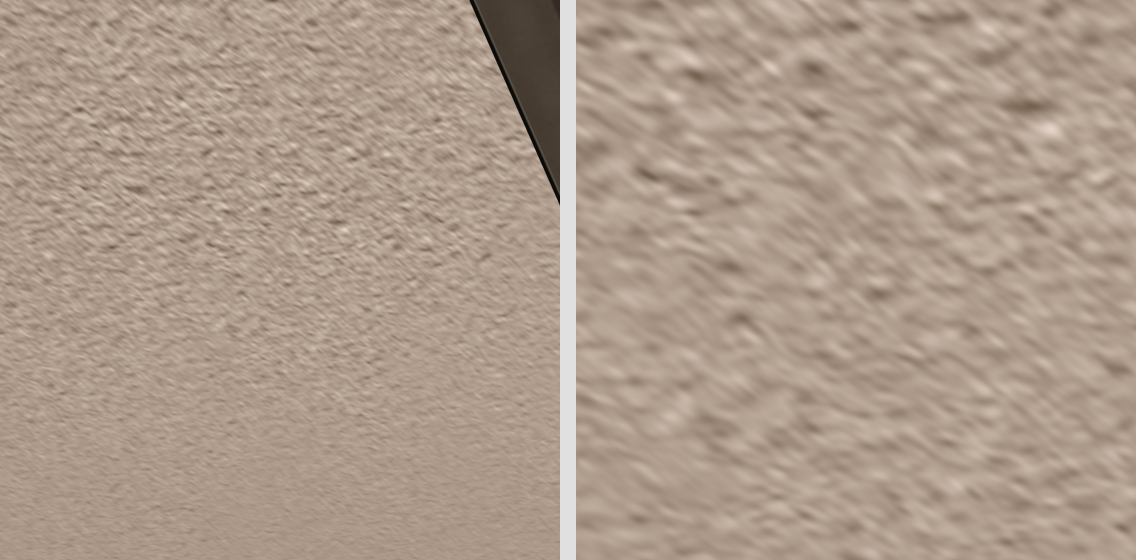
Left, the full canvas; right, a detail of the centre.
Give the GLSL for this texture, as a Shadertoy shader.

```glsl
const vec3 PLASTER = vec3(0.684, 0.611, 0.552);
const vec3 TONE_TINT = vec3(0.97, 1.0, 1.04);
const vec3 FRAME_BROWN = vec3(0.27, 0.23, 0.19);
const vec3 FRAME_RIM = vec3(0.37, 0.34, 0.29);
const vec3 GAP_BLACK = vec3(0.05, 0.045, 0.035);

vec3 hash3(vec2 cell) {
    vec3 h = fract(cell.xyx * vec3(0.1031, 0.1030, 0.0973));
    h += dot(h, h.yxz + 33.33);
    return fract((h.xxy + h.yzz) * h.zyx);
}

vec2 rotate(vec2 p, float angle) {
    float c = cos(angle), s = sin(angle);
    return vec2(c * p.x + s * p.y, c * p.y - s * p.x);
}

// Cellular noise: one soft raised or sunken grain per cell
float grains(vec2 p) {
    vec2 cell = floor(p);
    float sum = 0.0;
    for (int y = -1; y <= 1; y++) {
        for (int x = -1; x <= 1; x++) {
            vec2 id = cell + vec2(x, y);
            vec3 h = hash3(id + 400.0);
            vec2 d = p - id - h.xy;
            float w = max(0.0, 1.0 - dot(d, d));
            sum += (h.z * 2.0 - 1.0) * w * w * w;
        }
    }
    return sum;
}

// Side-lit relief of grains stretched along a slanted axis
float relief(vec2 p, float angle, vec2 frequency, vec2 lightStep) {
    vec2 q = rotate(p, angle) * frequency;
    return grains(q - lightStep) - grains(q + lightStep);
}

// Fine brush marks that run down to the right
float streaks(vec2 p, float angle, vec2 frequency) {
    return grains(rotate(p, angle) * frequency);
}

// Layered sines that bend the grain rows
vec2 bend(vec2 p, float amount) {
    vec2 wave = sin(p.yx * vec2(31.0, 27.0) + 2.0 * sin(p * 19.0));
    return p + amount * (wave + 0.5 * sin(p.yx * 73.0 + p * 41.0));
}

// The wall recedes toward the bottom, so grains shrink there
vec2 recede(vec2 uv, float depth) {
    float k = 1.0 + depth;
    return vec2((uv.x - 0.5) * k, -k * k) / (uv.y + depth);
}

vec3 plaster(vec2 uv) {
    vec2 wall = bend(recede(uv, 1.6), 0.004);
    float coarse = relief(wall, -0.12, vec2(41.0, 58.0), vec2(0.10, -0.24));
    float medium = relief(wall + 3.7, -0.42, vec2(70.0, 104.0), vec2(0.10, -0.26));
    vec2 brushed = bend(uv, 0.0015);
    float marks = streaks(brushed, -0.70, vec2(50.0, 185.0))
                + 0.7 * streaks(brushed + 5.3, -0.58, vec2(72.0, 250.0));
    float patches = grains(uv * 7.0 + 11.0);

    float tone = 0.066 * coarse + 0.062 * medium + 0.060 * marks;
    tone -= 0.05 * pow(max(0.0, -coarse - 0.3 * medium), 2.0);
    float roughness = mix(0.32, 1.10, smoothstep(0.0, 0.72, uv.y));
    roughness *= 1.0 + 0.25 * patches - 0.15 * smoothstep(0.45, 0.9, uv.x);
    tone *= roughness;

    // Broad light: dimmer at the upper left and along the bottom
    tone += 0.008 * patches * uv.y;
    tone += 0.020 * (uv.x - 0.5) * uv.y;
    tone -= 0.018 * (1.0 - smoothstep(0.0, 0.35, uv.y));
    return PLASTER + tone * TONE_TINT;
}

vec3 frame(vec2 uv, float depth, float blur) {
    float mottling = grains(uv * 24.0) * 0.008 + grains(uv * 130.0) * 0.006;
    vec3 col = FRAME_BROWN + mottling;
    col += 0.02 * smoothstep(0.02, 0.06, depth) * (1.0 - smoothstep(0.07, 0.12, depth));
    col *= 1.0 - 0.25 * smoothstep(0.132 - blur, 0.136 + blur, depth);
    col = mix(FRAME_RIM, col, smoothstep(0.009 - blur, 0.011 + blur, depth));
    return mix(GAP_BLACK, col, smoothstep(0.006 - blur, 0.008 + blur, depth));
}

void mainImage(out vec4 fragColor, in vec2 fragCoord) {
    vec2 uv = fragCoord / iResolution.xy;
    float blur = 0.7 / iResolution.y;

    // Signed distance past the slanted frame edge
    vec2 edgeStart = vec2(0.838, 1.0);
    vec2 edgeNormal = normalize(vec2(0.365, 0.161));
    float depth = dot(uv - edgeStart, edgeNormal);

    vec3 col = mix(plaster(uv), frame(uv, depth, blur),
                   smoothstep(-blur, blur, depth));
    fragColor = vec4(clamp(col, 0.0, 1.0), 1.0);
}
```
